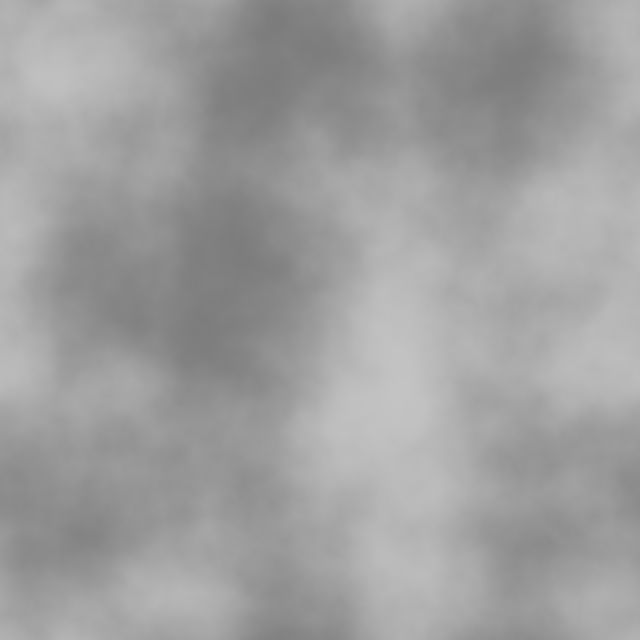
This texture is drawn by a Shadertoy shader. Its source:

```glsl
// Soft grey clouds: two layers of seamless fractal gradient noise.

const vec3 DARK_GREY = vec3(0.48);
const vec3 LIGHT_GREY = vec3(0.765);
const float BROAD_CELLS = 2.0;
const float MEDIUM_CELLS = 3.0;
const float LAYER_WEIGHT = 0.8;
const int OCTAVES = 7;
const float GAIN = 0.47;
const float CONTRAST_SPAN = 0.88;
const float TAU = 6.2831853;

// Integer hash of a lattice point, from 0 to 1
float hash(vec2 cell, float seed) {
    uvec3 q = uvec3(cell, seed) * uvec3(1597U, 51749U, 38183U);
    uint h = q.x ^ (q.y << 3) ^ (q.z << 7);
    h = (h ^ (h >> 15)) * 73939U + 7919U;
    h = (h ^ (h >> 13)) * 83492U + 6011U;
    h = (h ^ (h >> 11)) * 51329U;
    return float((h >> 8) & 65535U) / 65536.0;
}

// Slope contribution of one corner, wrapped at the period
float cornerSlope(vec2 corner, vec2 offset, float period, float seed) {
    float angle = TAU * hash(mod(corner, period), seed);
    return dot(vec2(cos(angle), sin(angle)), offset);
}

// Periodic gradient noise
float gradientNoise(vec2 p, float period, float seed) {
    vec2 cell = floor(p);
    vec2 f = p - cell;
    vec2 fade = f * f * f * (f * (f * 6.0 - 15.0) + 10.0);
    vec2 e = vec2(1.0, 0.0);
    float a = cornerSlope(cell, f, period, seed);
    float b = cornerSlope(cell + e.xy, f - e.xy, period, seed);
    float c = cornerSlope(cell + e.yx, f - e.yx, period, seed);
    float d = cornerSlope(cell + e.xx, f - e.xx, period, seed);
    return mix(mix(a, b, fade.x), mix(c, d, fade.x), fade.y);
}

// Octaves with doubling whole periods; shifts keep their lattices apart
float cloudNoise(vec2 uv, float cells, float gain, float firstSeed) {
    float sum = 0.0;
    float amplitude = 1.0;
    for (int i = 0; i < OCTAVES; i++) {
        float seed = firstSeed + float(i);
        vec2 shift = seed * vec2(0.37, 0.61);
        sum += amplitude * gradientNoise(uv * cells + shift, cells, seed);
        cells *= 2.0;
        amplitude *= gain;
    }
    return sum;
}

void mainImage(out vec4 fragColor, in vec2 fragCoord) {
    vec2 uv = fragCoord / iResolution.xy;
    float broad = cloudNoise(uv, BROAD_CELLS, GAIN, 21.0);
    float medium = cloudNoise(uv, MEDIUM_CELLS, GAIN, 1.0);
    float density = LAYER_WEIGHT * (broad + medium);
    float tone = smoothstep(-CONTRAST_SPAN, CONTRAST_SPAN, density);
    fragColor = vec4(mix(DARK_GREY, LIGHT_GREY, tone), 1.0);
}
```
